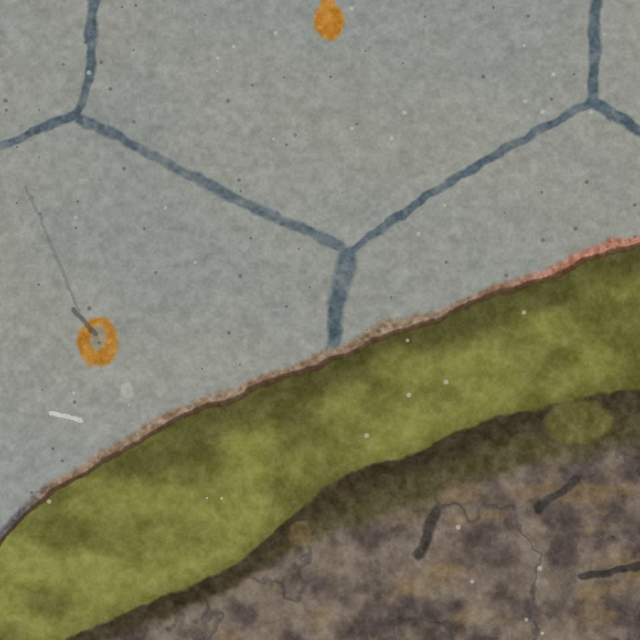
Write a WebGL 1 fragment shader that draws this texture.

```glsl
precision highp float;
uniform vec2 u_resolution;

float hash(vec2 p) {
  vec3 q = fract(vec3(p.xyx) * 0.1031);
  q += dot(q, q.yzx + 33.33);
  return fract((q.x + q.y) * q.z);
}

float noise(vec2 p) {
  vec2 i = floor(p), f = fract(p);
  f = f * f * (3.0 - 2.0 * f);
  return mix(mix(hash(i), hash(i + vec2(1.0, 0.0)), f.x),
             mix(hash(i + vec2(0.0, 1.0)), hash(i + vec2(1.0, 1.0)), f.x), f.y);
}

float fbm(vec2 p) {
  float sum = 0.0, amp = 0.5;
  for (int i = 0; i < 5; i++) {
    sum += amp * noise(p);
    p = mat2(1.6, 1.2, -1.2, 1.6) * p + 17.3;
    amp *= 0.5;
  }
  return sum;
}

float segment(vec2 p, vec2 a, vec2 b) {
  vec2 ab = b - a;
  return length(p - a - ab * clamp(dot(p - a, ab) / dot(ab, ab), 0.0, 1.0));
}

float stroke(vec2 p, vec2 a, vec2 b, float halfWidth) {
  return 1.0 - smoothstep(halfWidth * 0.55, halfWidth * 1.35, segment(p, a, b));
}

float blob(vec2 p, vec2 center, vec2 radius) {
  return 1.0 - smoothstep(0.8, 1.1, length((p - center) / radius));
}

// Sparse round flecks, one candidate per cell
float flecks(vec2 p, float cells, float density, float seed) {
  vec2 id = floor(p * cells), f = fract(p * cells);
  vec2 center = 0.3 + 0.4 * vec2(hash(id + seed), hash(id + seed + 41.0));
  float size = 0.1 + 0.17 * hash(id + seed + 83.0);
  return step(1.0 - density, hash(id + seed + 7.0)) * (1.0 - smoothstep(size * 0.4, size, length(f - center)));
}

float upperEdge(float x) {
  return 0.25 + 0.37 * x - 0.097 * exp(-8.0 * x);
}

float lowerEdge(float x) {
  return -0.04 + 0.42 * x + 0.065 * smoothstep(0.34, 0.53, x) - 0.05 * smoothstep(0.7, 1.05, x);
}

// Painted joints of the hexagonal wall
float joints(vec2 p) {
  float m = stroke(p, vec2(0.147, 1.02), vec2(0.140, 0.885), 0.0085);
  m = max(m, stroke(p, vec2(0.140, 0.885), vec2(0.122, 0.825), 0.007));
  m = max(m, stroke(p, vec2(-0.02, 0.762), vec2(0.120, 0.824), 0.007));
  m = max(m, 0.9 * stroke(p, vec2(0.126, 0.816), vec2(0.345, 0.702), 0.009));
  m = max(m, 0.85 * stroke(p, vec2(0.345, 0.702), vec2(0.535, 0.613), 0.0085));
  m = max(m, stroke(p, vec2(0.552, 0.609), vec2(0.677, 0.702), 0.0065));
  m = max(m, stroke(p, vec2(0.677, 0.702), vec2(0.924, 0.842), 0.0075));
  m = max(m, stroke(p, vec2(0.932, 1.02), vec2(0.927, 0.848), 0.009));
  m = max(m, stroke(p, vec2(0.924, 0.844), vec2(1.02, 0.782), 0.009));
  m = max(m, stroke(p, vec2(0.545, 0.602), vec2(0.526, 0.53), 0.0145));
  return max(m, stroke(p, vec2(0.526, 0.53), vec2(0.520, 0.435), 0.0115));
}

vec3 wallColor(vec2 p, vec2 rough, float grain) {
  vec3 c = mix(vec3(0.54, 0.56, 0.545), vec3(0.60, 0.60, 0.56), fbm(p * 5.0));
  c = mix(c, vec3(0.56, 0.57, 0.58), 0.5 * smoothstep(0.5, 0.1, p.y));
  c += 0.09 * (fbm(p * vec2(55.0, 75.0)) - 0.5);
  c = mix(c, vec3(0.40, 0.41, 0.40), 0.4 * stroke(rough, vec2(0.04, 0.71), vec2(0.13, 0.50), 0.003));
  float wear = 0.65 + 0.4 * smoothstep(0.25, 0.6, fbm(p * 45.0));
  c = mix(c, vec3(0.34, 0.39, 0.42) + 0.1 * grain, joints(rough) * wear);
  // Ochre spots, the lower one worn at its core
  vec3 ochre = vec3(0.70, 0.48, 0.19) + 0.15 * grain;
  c = mix(c, ochre, max(blob(rough, vec2(0.514, 0.966), vec2(0.025, 0.029)),
                        blob(rough, vec2(0.511, 0.986), vec2(0.012, 0.024))));
  c = mix(c, ochre, 0.95 * blob(rough, vec2(0.153, 0.465), vec2(0.033, 0.041)));
  c = mix(c, vec3(0.56, 0.55, 0.49), 0.85 * blob(rough, vec2(0.153, 0.472), vec2(0.013, 0.022)));
  c = mix(c, vec3(0.34, 0.34, 0.33), 0.7 * stroke(rough, vec2(0.115, 0.515), vec2(0.147, 0.48), 0.004));
  c = mix(c, vec3(0.70, 0.70, 0.66), 0.6 * blob(rough, vec2(0.199, 0.39), vec2(0.010, 0.014)));
  c = mix(c, vec3(0.76, 0.76, 0.73), stroke(rough, vec2(0.08, 0.352), vec2(0.125, 0.345), 0.004));
  return mix(c, vec3(0.36, 0.36, 0.34), 0.6 * flecks(p, 55.0, 0.04, 3.0));
}

vec3 mossColor(vec2 p, float depth, float height) {
  float mottle = fbm(p * vec2(13.0, 18.0));
  vec3 c = mix(vec3(0.39, 0.39, 0.20), vec3(0.53, 0.53, 0.28), smoothstep(0.2, 0.75, mottle));
  float shade = (1.0 - smoothstep(0.015, 0.09, depth + 0.06 * (mottle - 0.5))) * smoothstep(0.05, 0.35, p.x);
  c = mix(c, vec3(0.30, 0.29, 0.16), 0.8 * shade);
  c = mix(c, vec3(0.32, 0.32, 0.16), 0.4 * (1.0 - smoothstep(0.0, 0.035, height)));
  return c + 0.11 * (fbm(p * 60.0) - 0.5);
}

vec3 soilColor(vec2 p, vec2 rough, float depth) {
  vec3 c = mix(vec3(0.34, 0.30, 0.28), vec3(0.49, 0.44, 0.39), smoothstep(0.25, 0.7, fbm(p * 24.0)));
  c = mix(c, vec3(0.55, 0.46, 0.33), 0.55 * smoothstep(0.5, 0.72, fbm(p * vec2(14.0, 26.0) + 9.0)));
  float vein = abs(fbm(p * 9.0 + 31.0) - 0.47);
  c = mix(c, vec3(0.29, 0.28, 0.28), 0.5 * (1.0 - smoothstep(0.005, 0.025, vein)));
  float crack = max(stroke(rough, vec2(0.682, 0.20), vec2(0.655, 0.135), 0.009),
                    stroke(rough, vec2(0.90, 0.25), vec2(0.84, 0.205), 0.007));
  c = mix(c, vec3(0.23, 0.22, 0.21), 0.8 * max(crack, stroke(rough, vec2(0.91, 0.10), vec2(1.0, 0.115), 0.006)));
  // Shadowed band beneath the moss
  float thickness = 0.036 + 0.055 * smoothstep(0.36, 0.6, p.x);
  float band = 1.0 - smoothstep(thickness * 0.7, thickness * 1.2, depth + 0.05 * (fbm(p * 20.0) - 0.5));
  vec3 shadow = mix(vec3(0.24, 0.21, 0.15), vec3(0.32, 0.30, 0.19), smoothstep(0.01, 0.07, depth));
  c = mix(c, shadow, 0.92 * band);
  c = mix(c, vec3(0.43, 0.41, 0.22), 0.75 * blob(rough, vec2(0.905, 0.34), vec2(0.055, 0.035)));
  c = mix(c, vec3(0.45, 0.39, 0.27), 0.7 * blob(rough, vec2(0.47, 0.165), vec2(0.018, 0.022)));
  return c + 0.16 * (fbm(p * 75.0) - 0.5);
}

void main() {
  vec2 p = gl_FragCoord.xy / u_resolution;
  vec2 rough = p + 0.012 * (vec2(fbm(p * 38.0), fbm(p * 38.0 + 50.0)) - 0.48);
  float grain = fbm(p * 120.0) - 0.5;
  float above = rough.y - upperEdge(p.x) + 0.012 * (noise(p * 22.0) - 0.5);
  float height = rough.y - lowerEdge(p.x) + 0.02 * (fbm(p * 20.0) - 0.48);

  vec3 color = wallColor(p, rough, grain);
  // Tan and rosy rim with a dark lower line
  vec3 rim = mix(vec3(0.56, 0.46, 0.37), vec3(0.70, 0.45, 0.37), smoothstep(0.72, 0.92, p.x));
  rim = mix(vec3(0.32, 0.31, 0.32), rim, smoothstep(0.02, 0.09, p.x)) + 0.35 * grain;
  float rimWidth = 0.012 + 0.010 * noise(vec2(p.x * 16.0, 2.0));
  color = mix(color, rim, 0.85 * (1.0 - smoothstep(rimWidth * 0.5, rimWidth * 1.2, above)));
  color = mix(color, mossColor(p, -above, height), 1.0 - smoothstep(-0.006, 0.001, above));
  color = mix(color, vec3(0.28, 0.21, 0.15), 0.75 * (1.0 - smoothstep(0.002, 0.007, abs(above + 0.001))));
  color = mix(color, soilColor(p, rough, -height), 1.0 - smoothstep(-0.004, 0.004, height));

  // Pale chips and fine surface grain
  color = mix(color, vec3(0.72, 0.73, 0.68), 0.7 * flecks(p, 48.0, 0.018, 19.0));
  color += 0.09 * grain + 0.035 * (noise(p * 260.0) - 0.5);
  gl_FragColor = vec4(clamp(color, 0.0, 1.0), 1.0);
}
```
